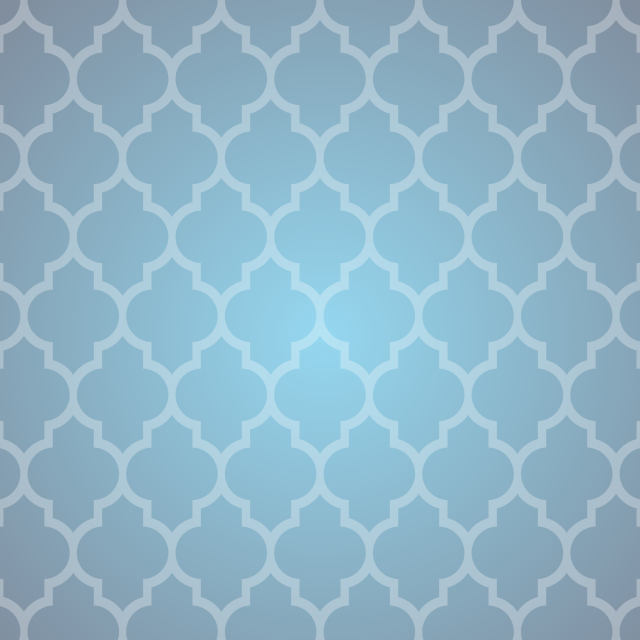
A WebGL 1 fragment shader for this pattern:

```glsl
precision highp float;
// Pale quatrefoil trellis over a blue radial gradient.

uniform vec2 u_resolution;

// Signed distance to the openings of one rectangular lattice, centred on the origin.
float openingDistance(vec2 p) {
  vec2 period = vec2(0.1542, 0.2468);
  vec2 q = abs(mod(p + 0.5 * period, period) - 0.5 * period);

  // Round side lobes, then a straight stem cut to a point by the neighbouring lobes.
  float lobe = length(q - vec2(0.0304, 0.0)) - 0.0411;
  float stem = max(q.x - 0.0320, q.y - 0.11);
  float neighbourRim = 0.0562 - length(q - vec2(0.0467, 0.1234));
  return min(lobe, max(stem, neighbourRim));
}

void main() {
  float canvasSize = min(u_resolution.x, u_resolution.y);
  vec2 uv = (gl_FragCoord.xy - 0.5 * u_resolution) / canvasSize + 0.5;

  // Light centre fading to grey-blue corners.
  float radius = length(uv - vec2(0.505, 0.475));
  vec3 background = mix(vec3(0.583, 0.845, 0.94), vec3(0.50, 0.555, 0.62),
                        clamp(radius / 0.71, 0.0, 1.0));

  // Two staggered lattices of openings; the trellis is what remains between them.
  vec2 p = uv - vec2(0.5, 0.5065);
  float opening = min(openingDistance(p - vec2(0.0771, 0.0)),
                      openingDistance(p - vec2(0.0, 0.1234)));
  float edge = 0.7 / canvasSize;
  float trellis = smoothstep(-edge, edge, opening);

  gl_FragColor = vec4(mix(background, vec3(1.0), 0.3 * trellis), 1.0);
}
```
